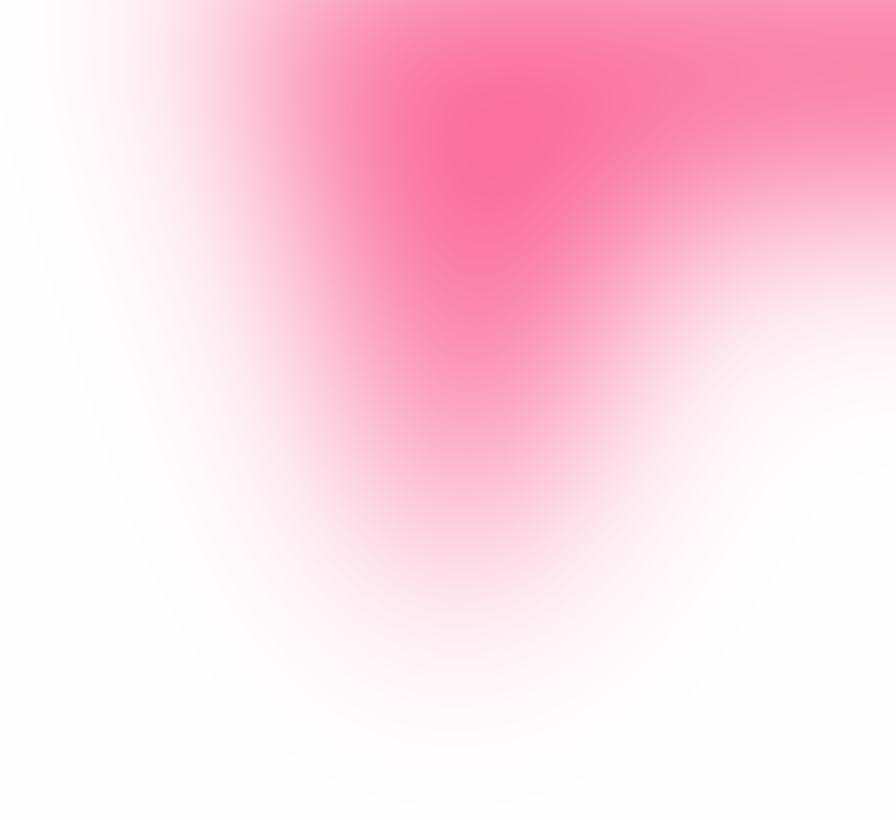
Write a WebGL 1 fragment shader that draws this background.

```glsl
precision highp float;
// A soft pink wedge with a band running off to the right, on near-white.
// The shape is cut into horizontal rows; each row is blurred exactly along x
// with a normal distribution, then the rows are summed with a Gaussian along y.

#define PAPER vec3(0.998, 0.997, 0.997)
#define PINK vec3(0.980, 0.380, 0.580)
#define BLUR vec2(0.117, 0.128)
#define TOP_LEFT vec2(0.247, 1.071)
#define TIP vec2(0.501, 0.245)
#define ELBOW vec2(0.745, 0.772)
#define BAND_END 1.40
#define ROWS 58

uniform vec2 u_resolution;

// Smooth approximation of the normal cumulative distribution.
float normalCdf(float x) {
  x = clamp(x, -5.0, 5.0);
  return 1.0 / (1.0 + exp(-1.5958 * (x + 0.0447 * x * x * x)));
}

float normalPdf(float x) {
  return 0.39894 * exp(-0.5 * x * x);
}

// Left and right ends of the sharp shape at height y.
vec2 rowSpan(float y) {
  float left = mix(TIP.x, TOP_LEFT.x, (y - TIP.y) / (TOP_LEFT.y - TIP.y));
  float slope = mix(TIP.x, ELBOW.x, (y - TIP.y) / (ELBOW.y - TIP.y));
  return vec2(left, y > ELBOW.y ? BAND_END : slope);
}

float blurredShape(vec2 p) {
  float rowHeight = (TOP_LEFT.y - TIP.y) / float(ROWS);
  float coverage = 0.0;
  for (int i = 0; i < ROWS; i++) {
    float y = TIP.y + (float(i) + 0.5) * rowHeight;
    vec2 ends = (rowSpan(y) - p.x) / BLUR.x;
    float across = normalCdf(ends.y) - normalCdf(ends.x);
    coverage += across * normalPdf((y - p.y) / BLUR.y);
  }
  return coverage * rowHeight / BLUR.y;
}

void main() {
  vec2 uv = gl_FragCoord.xy / u_resolution;
  vec3 color = mix(PAPER, PINK, clamp(blurredShape(uv), 0.0, 1.0));
  gl_FragColor = vec4(color, 1.0);
}
```
